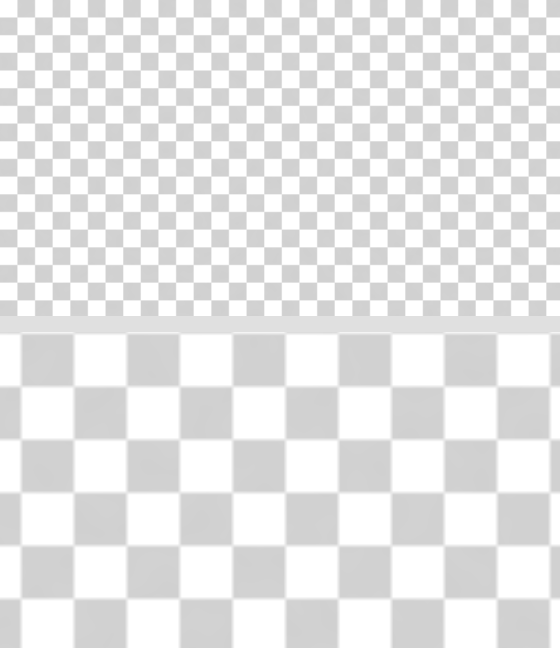
Top, the full canvas; bottom, a detail of the centre.
Write a Shadertoy shader that draws this pattern.

```glsl
// A pale grey and white checkerboard, just under 32 by 18 cells, counted from the top left.
// Two signed triangle waves are clamped into soft steps and multiplied to give the checks;
// faint gradient noise mottles the grey squares.

vec2 randomGradient(vec2 cell) {
    float angle = 6.2832 * fract(sin(dot(cell, vec2(127.1, 311.7))) * 43758.5);
    return vec2(cos(angle), sin(angle));
}

float gradientNoise(vec2 p) {
    vec2 i = floor(p), f = fract(p);
    vec2 u = f * f * f * (f * (f * 6.0 - 15.0) + 10.0);
    vec2 e = vec2(0.0, 1.0);
    float low = mix(dot(randomGradient(i), f),
                    dot(randomGradient(i + e.yx), f - e.yx), u.x);
    float high = mix(dot(randomGradient(i + e.xy), f - e.xy),
                     dot(randomGradient(i + e.yy), f - e.yy), u.x);
    return mix(low, high, u.y);
}

// Signed distance to the nearest cell edge, positive in even cells
vec2 edgeDistance(vec2 p) {
    return abs(mod(p - 0.5, 2.0) - 1.0) - 0.5;
}

void mainImage(out vec4 fragColor, in vec2 fragCoord) {
    // Cell coordinates, with rows running downward
    vec2 fromTopLeft = vec2(fragCoord.x, iResolution.y - fragCoord.y) / iResolution.y;
    vec2 cells = fromTopLeft * vec2(17.925, 17.873) + 0.012;

    // Soft checks: the product is +1 in white squares and -1 in grey ones
    float softness = max(0.04, 0.6 * 17.9 / iResolution.y);
    vec2 side = clamp(edgeDistance(cells) / softness, -1.0, 1.0);
    float grey = 0.5 - 0.5 * side.x * side.y;

    // Slight mottling in the grey only
    float greyLevel = 0.82 + 0.008 * gradientNoise(cells * 1.7);
    fragColor = vec4(vec3(mix(1.0, greyLevel, grey)), 1.0);
}
```
